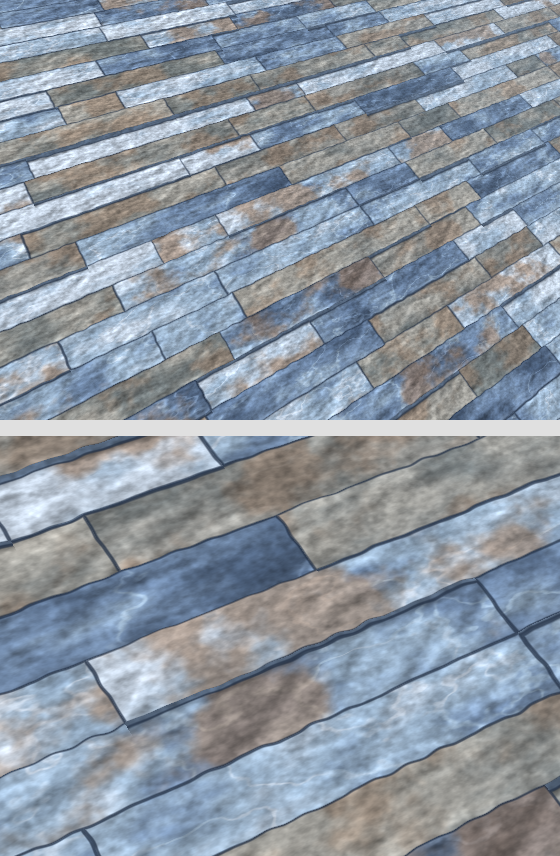
Top: the whole. Bottom: its middle third, enlarged.
Write a Shadertoy shader that draws this texture.

```glsl
// Slanted rows of split-slate cladding strips, receding in perspective.

// Vanishing points of rows and end joints, in canvas heights
const vec2 ROW_VANISH = vec2(2.986, 1.469);
const vec2 END_VANISH = vec2(-1.042, 2.991);
const float ROW_SCALE = 24.0;    // sets the number of rows
const float STONE_SCALE = 3.55;  // sets the stones per row
const float STONE_ASPECT = 4.5;  // mean stone length over row height
const float JOINT_JITTER = 0.84;
const float GAP = 0.022;         // joint half width in row heights
const float MAX_FACE = 0.26;     // visible side of a raised strip
const float BROWN_SHARE = 0.34;

const vec3 GAP_COLOR = vec3(0.13, 0.18, 0.26);
const vec3 FACE_COLOR = vec3(0.35, 0.42, 0.51);
const vec3 NAVY = vec3(0.27, 0.34, 0.44);
const vec3 STEEL = vec3(0.43, 0.52, 0.64);
const vec3 SKY = vec3(0.59, 0.68, 0.77);
const vec3 PALE = vec3(0.77, 0.82, 0.88);
const vec3 OLIVE = vec3(0.41, 0.43, 0.42);
const vec3 SAND = vec3(0.63, 0.61, 0.57);
const vec3 RUST = vec3(0.57, 0.45, 0.35);

float hash(vec2 p) {
    vec3 q = fract(vec3(p.xyx) * vec3(0.1031, 0.1030, 0.0973));
    q += dot(q, q.yzx + 33.33);
    return fract((q.x + q.y) * q.z);
}

float noise(vec2 p) {
    vec2 i = floor(p), f = fract(p);
    f = f * f * (3.0 - 2.0 * f);
    return mix(mix(hash(i), hash(i + vec2(1, 0)), f.x),
               mix(hash(i + vec2(0, 1)), hash(i + vec2(1, 1)), f.x), f.y);
}

float fbm(vec2 p) {
    float sum = 0.0, amp = 0.5;
    for (int i = 0; i < 5; i++) {
        sum += amp * noise(p);
        p = mat2(1.6, 1.2, -1.2, 1.6) * p + 7.3;
        amp *= 0.55;
    }
    return sum;
}

float joint(float i, float row) {
    return i + JOINT_JITTER * (hash(vec2(i, row)) - 0.5);
}

// Stone index in its row, then distances to its left and right ends
vec3 findStone(float along, float row) {
    along += 17.0 * hash(vec2(row, 91.0));
    float i = floor(along);
    if (along < joint(i, row)) i -= 1.0;
    else if (along >= joint(i + 1.0, row)) i += 1.0;
    return vec3(i, along - joint(i, row), joint(i + 1.0, row) - along);
}

float stoneHeight(float i, float row) { return hash(vec2(i + 37.0, row + 5.0)); }

float glow(vec2 p, vec2 center, float radius) {
    vec2 d = (p - center) / radius;
    return exp(-dot(d, d));
}

vec3 slateBlue(float t) {
    vec3 c = mix(NAVY, STEEL, smoothstep(0.0, 0.35, t));
    c = mix(c, SKY, smoothstep(0.3, 0.62, t));
    return mix(c, PALE, smoothstep(0.58, 0.95, t));
}

void mainImage(out vec4 fragColor, in vec2 fragCoord) {
    vec2 p = fragCoord / iResolution.y;

    // Perspective: depth is measured below the tilted horizon
    vec2 slope = ROW_VANISH - END_VANISH;
    float depth = ROW_VANISH.y + (p.x - ROW_VANISH.x) * slope.y / slope.x - p.y;
    float across = ROW_SCALE * (ROW_VANISH.x - p.x) / depth;
    float along = STONE_SCALE * (p.x - END_VANISH.x) / depth;
    vec2 grid = vec2(along * STONE_ASPECT, across);
    float blur = 0.8 * fwidth(across);
    float endBlur = 0.8 * fwidth(grid.x);

    // Stone lookup, with slightly chipped edges
    float chip = 0.05 * (noise(grid * 5.0) - 0.5);
    float row = floor(across + chip);
    float f = fract(across + chip);
    vec3 stone = findStone(along + chip * 0.15, row);
    vec3 above = findStone(along, row + 1.0);
    vec2 id = vec2(stone.x, row);
    float height = stoneHeight(stone.x, row);
    float face = MAX_FACE * max(stoneHeight(above.x, row + 1.0) - height - 0.1, 0.0);

    // Cleft surface: broad mottling, fine grain and slanted-light relief
    vec2 q = grid + 23.0 * vec2(hash(id + 3.0), hash(id + 8.0));
    float mottle = fbm(q * vec2(0.9, 1.5));
    float relief = fbm(q * vec2(2.4, 4.0)) - fbm(q * vec2(2.4, 4.0) + vec2(-0.22, 0.35));
    float grain = noise(q * 17.0) - 0.5;
    float vein = 1.0 - smoothstep(0.0, 0.035, abs(fbm(q * vec2(0.7, 1.1) + 40.0) - 0.48));

    // Blue slate, lighter at the left and far right, darker in the middle
    float tone = 0.12 + 0.72 * hash(id + 11.0) + 0.9 * (mottle - 0.48);
    tone += 0.32 * glow(p, vec2(0.22, 0.56), 0.32) + 0.22 * glow(p, vec2(1.2, 0.95), 0.4);
    tone -= 0.24 * glow(p, vec2(0.85, 0.48), 0.36);
    vec3 color = slateBlue(tone + 0.18 * vein);

    // Olive and sandy stones, plus rust stains on a few others
    float kind = hash(id + 19.0);
    vec3 earth = mix(OLIVE, SAND, smoothstep(0.2, 0.75, mottle + 0.4 * (hash(id + 29.0) - 0.5)));
    float stain = smoothstep(0.5, 0.7, fbm(q * 0.8 + 60.0));
    earth = mix(earth, RUST, 0.55 * stain);
    color = mix(color, earth, kind < BROWN_SHARE ? 0.85 : 0.0);
    color = mix(color, RUST, kind > 0.76 ? 0.6 * stain : 0.0);

    // Relief, tilt of each strip and a worn bright lower edge
    color *= 1.0 + 0.75 * relief + 0.16 * grain;
    color *= 1.0 + 0.22 * (f - 0.5) * (hash(id + 47.0) - 0.3);
    color += 0.07 * smoothstep(0.13, 0.05, f) * height;

    // Shade below raised strips, then their visible sides
    float below = 1.0 - face - f;
    color *= 1.0 - 0.3 * smoothstep(0.14, 0.0, below) * smoothstep(0.0, 0.1, face);
    vec3 side = FACE_COLOR * (0.95 + 0.5 * relief + 0.2 * grain);
    color = mix(color, side, smoothstep(blur, -blur, below) * step(0.001, face));

    // Dark joints of uneven width
    float gap = GAP * (0.5 + noise(grid * 0.8 + 5.0));
    float rowGap = min(abs(below), f + 0.012);
    float endGap = min(stone.y, stone.z) * STONE_ASPECT;
    float dark = smoothstep(gap + blur, gap - blur, rowGap);
    dark = max(dark, smoothstep(gap + endBlur, gap - endBlur, endGap) * step(0.0, below));
    color = mix(color, GAP_COLOR, 0.75 * dark);

    // Cool haze towards the far right corner
    color = mix(color, SKY, 0.22 * glow(p, vec2(1.3, 1.05), 0.5));
    fragColor = vec4(clamp(color, 0.0, 1.0), 1.0);
}
```
